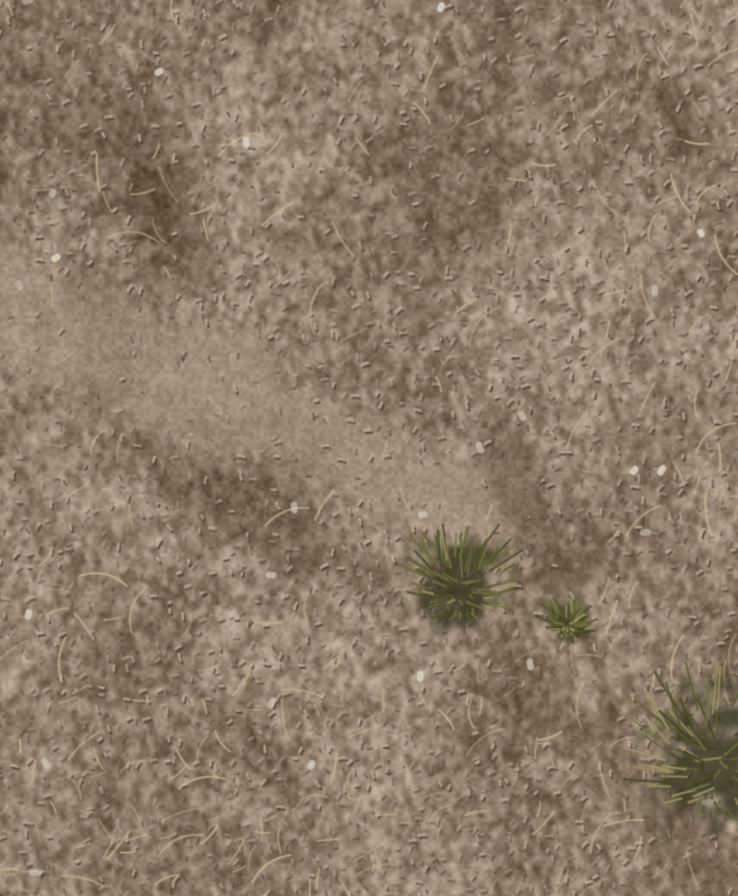
A Shadertoy shader for this texture:

```glsl
const vec3 SOIL = vec3(0.565, 0.500, 0.430);
const vec3 PATH = vec3(0.635, 0.565, 0.495);
const vec3 RUT = vec3(0.435, 0.370, 0.300);
const vec3 CHIP_DARK = vec3(0.320, 0.265, 0.210);
const vec3 CHIP_LIGHT = vec3(0.735, 0.670, 0.595);
const vec3 STRAW = vec3(0.770, 0.700, 0.575);
const vec3 PEBBLE = vec3(0.860, 0.830, 0.780);
const vec3 LEAF_DARK = vec3(0.200, 0.190, 0.110);
const vec3 LEAF_GREEN = vec3(0.440, 0.450, 0.240);
const vec3 LEAF_DRY = vec3(0.660, 0.610, 0.420);
const float SOFTNESS = 0.0016;   // edge blur, in canvas heights
const float GRAIN = 0.23;        // contrast of the fine soil grain
const float MOTTLE = 0.20;       // contrast of the broad patches
const float LEAN = 1.0;          // mean direction of chips and straw
const float SPREAD = 2.5;        // range of their directions
const int BLADES = 90;

vec3 hash3(vec2 p) {
    vec3 q = fract(p.xyx * vec3(0.1031, 0.1030, 0.0973));
    q += dot(q, q.yxz + 33.33);
    return fract((q.xxy + q.yzz) * q.zyx);
}

float noise(vec2 p) {
    vec2 i = floor(p), f = fract(p);
    f = f * f * (3.0 - 2.0 * f);
    float low = mix(hash3(i).x, hash3(i + vec2(1, 0)).x, f.x);
    float high = mix(hash3(i + vec2(0, 1)).x, hash3(i + vec2(1, 1)).x, f.x);
    return mix(low, high, f.y);
}

float fbm(vec2 p) {
    float sum = 0.0, amp = 0.5;
    for (int i = 0; i < 4; i++) {
        sum += amp * noise(p);
        p = mat2(1.6, 1.2, -1.2, 1.6) * p + 7.3;
        amp *= 0.5;
    }
    return sum / 0.9375;
}

float segment(vec2 p, vec2 a, vec2 b) {
    vec2 pa = p - a, ba = b - a;
    return length(pa - ba * clamp(dot(pa, ba) / dot(ba, ba), 0.0, 1.0));
}

float band(vec2 p, vec2 a, vec2 b, float width) {
    return 1.0 - smoothstep(0.35 * width, width, segment(p, a, b));
}

// Bent random strokes, one per cell: x is cover, y a random shade
vec2 strokes(vec2 p, float cells, float halfLen, float halfWid, float density) {
    vec2 g = p * cells, result = vec2(0);
    float soft = cells * SOFTNESS;
    for (int k = 0; k < 9; k++) {
        vec2 id = floor(g) + vec2(k % 3, k / 3) - 1.0;
        vec3 place = hash3(id + cells), form = hash3(id + 3.0 * cells + 17.0);
        if (form.x > density) continue;
        float angle = LEAN + (place.z - 0.5) * SPREAD;
        vec2 dir = vec2(cos(angle), sin(angle)), q = g - id - place.xy;
        float along = dot(q, dir);
        float across = dot(q, vec2(-dir.y, dir.x)) + (form.y - 0.5) * along * along;
        float reach = halfLen * (0.4 + 0.6 * form.y);
        float d = length(vec2(max(abs(along) - reach, 0.0), across)) - halfWid;
        float cover = 1.0 - smoothstep(-soft, soft, d);
        if (cover > result.x) result = vec2(cover, form.z);
    }
    return result;
}

// Tuft of blades fanning out of a shaded core
vec3 tuft(vec3 col, vec2 p, vec2 centre, float radius, float dry) {
    vec2 q = p - centre;
    float ragged = length(q) + 0.7 * radius * (noise(p * 55.0) - 0.5);
    if (length(q) > 1.6 * radius) return col;
    col = mix(col, LEAF_DARK, 0.75 * (1.0 - smoothstep(0.3 * radius, 0.95 * radius, ragged)));
    for (int i = 0; i < BLADES; i++) {
        vec3 h = hash3(vec2(i, 31.0 + 100.0 * radius)), s = hash3(vec2(i, 77.0));
        float angle = 6.2832 * h.x;
        vec2 out1 = vec2(cos(angle), 0.8 * sin(angle));
        vec2 root = out1 * radius * 0.75 * sqrt(h.y);
        vec2 tip = root + radius * (0.2 + 0.25 * h.z) * (out1 + vec2(s.y - 0.5, 0.5));
        float d = segment(q, root, tip) - 0.0012;
        vec3 blade = mix(LEAF_DARK, LEAF_GREEN, 0.25 + 0.9 * s.x);
        blade = mix(blade, LEAF_DRY, step(1.0 - dry, s.z) * 0.85);
        col = mix(col, blade, 0.85 * (1.0 - smoothstep(-SOFTNESS, SOFTNESS, d)));
    }
    return col;
}

void mainImage(out vec4 fragColor, in vec2 fragCoord) {
    vec2 p = fragCoord / iResolution.y;
    vec2 w = p + 0.035 * (vec2(fbm(p * 14.0), fbm(p * 14.0 + 40.0)) - 0.5);
    float patches = fbm(p * 7.0 + 3.0);

    // Worn path and the ruts around it
    float path = max(band(w, vec2(0.0, 0.66), vec2(0.26, 0.55), 0.09),
                     band(w, vec2(0.22, 0.56), vec2(0.55, 0.43), 0.065));
    float rut = 0.75 * band(w, vec2(0.175, 0.79), vec2(0.22, 0.70), 0.050);
    rut = max(rut, 0.45 * band(w, vec2(0.02, 0.96), vec2(0.17, 0.80), 0.07));
    rut = max(rut, 0.55 * band(w, vec2(0.14, 0.50), vec2(0.42, 0.36), 0.045));
    rut = max(rut, 0.60 * band(w, vec2(0.55, 0.52), vec2(0.62, 0.36), 0.040));
    rut = max(rut, 0.65 * band(w, vec2(0.56, 0.26), vec2(0.82, 0.01), 0.045));
    rut = max(rut, 0.55 * band(w, vec2(0.48, 0.84), vec2(0.52, 0.74), 0.090));
    rut = max(rut, 0.80 * band(w, vec2(0.76, 0.89), vec2(0.77, 0.85), 0.030));
    rut = max(rut, 0.70 * band(w, vec2(0.62, 0.38), vec2(0.70, 0.18), 0.012));
    float smoothed = clamp(path + 0.6 * rut, 0.0, 1.0);
    float rough = 1.0 - 0.7 * smoothed;

    // Soil
    vec3 col = mix(SOIL, PATH, 0.75 * path);
    col = mix(col, RUT, rut);
    col += MOTTLE * (patches - 0.5);
    col += 0.10 * (noise(p * 38.0) - 0.5) * rough;
    col += GRAIN * (noise(p * mat2(120, 40, -50, 95)) - 0.5) * rough;
    col += 0.09 * (noise(p * 260.0) - 0.5);

    // Chips with their shadows
    float litter = rough * smoothstep(0.2, 0.65, fbm(p * 9.0 + 21.0));
    vec2 shade = strokes(p + vec2(-0.002, 0.003), 62.0, 0.22, 0.09, 0.62 * litter);
    col = mix(col, CHIP_DARK, shade.x * (0.25 + 0.6 * shade.y));
    vec2 chip = strokes(p, 62.0, 0.22, 0.09, 0.62 * litter);
    col = mix(col, CHIP_LIGHT, chip.x * (0.3 + 0.6 * chip.y));
    vec2 crumb = strokes(p + 5.0, 85.0, 0.25, 0.11, 0.45 * rough);
    col = mix(col, CHIP_DARK, crumb.x * 0.65 * crumb.y);

    // Straw and pale pebbles
    float dryness = rough * (0.25 + 0.75 * smoothstep(0.42, 0.10, p.y)
                  + 0.35 * smoothstep(0.5, 0.8, p.x) * step(0.42, p.y));
    vec2 straw = strokes(p + 9.0, 24.0, 0.65, 0.030, 0.50 * dryness);
    col = mix(col, STRAW, straw.x * (0.35 + 0.5 * straw.y));
    vec2 stalk = strokes(p + 2.0, 36.0, 0.55, 0.040, 0.45 * dryness);
    col = mix(col, STRAW, stalk.x * (0.2 + 0.6 * stalk.y));
    vec2 pebble = strokes(p + 13.0, 19.0, 0.06, 0.07, 0.09);
    col = mix(col, PEBBLE, pebble.x * (0.35 + 0.6 * pebble.y));

    // Green tufts
    col = tuft(col, p, vec2(0.635, 0.305), 0.028, 0.25);
    col = tuft(col, p, vec2(0.515, 0.350), 0.062, 0.18);
    col = tuft(col, p, vec2(0.805, 0.155), 0.100, 0.40);

    fragColor = vec4(clamp(col, 0.0, 1.0), 1.0);
}
```
